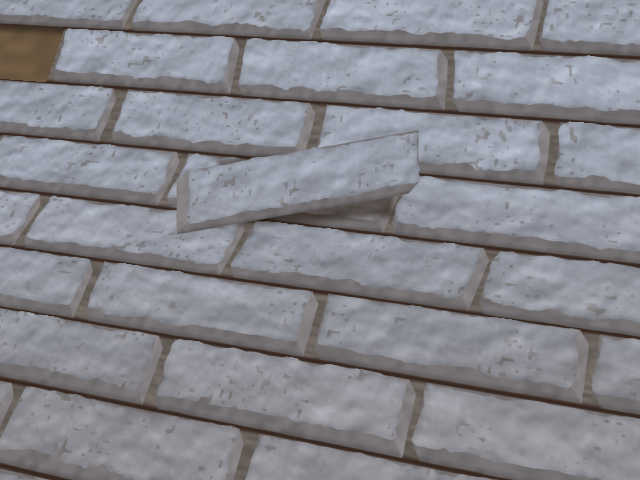
A Shadertoy shader for this texture:

```glsl
// A wall of rough split-face stone in half-bond courses, seen at a slant, with
// one loose stone lying across it and one stone missing at the upper left.
// A projective map gives wall coordinates; each cell extrudes a noisy face.

#define BRICK_LENGTH 3.6   // brick length in course heights
#define SIDE vec2(0.13, 0.17)  // visible right and lower sides
#define ROW_SHEAR 0.06     // lean of the joints inside a course
#define TOP_SHIFT 0.21     // extra stagger of the uppermost course
#define RELIEF 0.62        // contrast of the stone surface
#define STONE_COOL vec3(0.61, 0.635, 0.685)
#define STONE_WARM vec3(0.56, 0.56, 0.585)
#define SIDE_COLOR vec3(0.45, 0.435, 0.44)
#define JOINT_COLOR vec3(0.39, 0.36, 0.34)
#define CREVICE_COLOR vec3(0.21, 0.15, 0.12)
#define BARE_WALL vec3(0.42, 0.345, 0.26)

float hash(vec2 p) {
    return fract(sin(dot(p, vec2(127.1, 311.7))) * 43758.5453);
}

float noise(vec2 p) {
    vec2 i = floor(p), f = fract(p);
    f = f * f * (3.0 - 2.0 * f);
    return mix(mix(hash(i), hash(i + vec2(1, 0)), f.x),
               mix(hash(i + vec2(0, 1)), hash(i + vec2(1, 1)), f.x), f.y);
}

float stoneHeight(vec2 p) {
    float sum = 0.0, amp = 0.5;
    for (int i = 0; i < 4; i++) {
        sum += amp * noise(p);
        p = mat2(1.6, 1.2, -1.2, 1.6) * p + 7.3;
        amp *= 0.5;
    }
    return sum;
}

float sdBox(vec2 p, vec2 halfSize) {
    vec2 d = abs(p) - halfSize;
    return length(max(d, 0.0)) + min(max(d.x, d.y), 0.0);
}

// Weathered face: slopes facing up are lit, small pits are brownish
vec3 stoneFace(vec2 t, vec3 tint, float edge) {
    vec2 q = t * vec2(2.2, 3.0), lean = vec2(0.06, 0.13);
    float slope = stoneHeight(q + lean) - stoneHeight(q - lean);
    float pits = smoothstep(0.70, 0.9, noise(t * 15.0)) * smoothstep(0.35, 0.7, noise(t * 2.5));
    vec3 c = tint * (1.0 + RELIEF * slope + 0.05 * (noise(t * 1.3) - 0.5));
    c *= 1.0 - pits * vec3(0.15, 0.18, 0.22);
    return c * mix(0.93, 1.0, smoothstep(0.0, -0.09, edge));
}

// Stone block: a face at t = 0 extruded along side
vec3 paintBrick(vec3 under, vec2 t, vec2 halfSize, vec2 side, vec2 seed, vec3 tint, float aa) {
    float rough = 0.09 * (noise(t * 3.5 + seed) - 0.5) + 0.04 * (noise(t * 11.0 + seed) - 0.5);
    float face = sdBox(t, halfSize - 0.07) - 0.06 + rough;

    vec2 dir = normalize(side);
    float across = abs(t.x * dir.y - t.y * dir.x) - dot(halfSize, abs(dir.yx));
    float body = max(sdBox(t - 0.5 * side, halfSize + 0.5 * abs(side)), across) + 0.15 * rough;

    // lower side is darker than the end
    float below = (t.y - halfSize.y) / side.y;
    float beyond = (t.x - halfSize.x * sign(side.x)) / side.x;
    float lower = smoothstep(-0.25, 0.25, below - beyond);
    vec3 sideColor = SIDE_COLOR * mix(1.13, 1.0, lower);
    sideColor *= 0.92 + 0.16 * noise(t * 9.0 + seed);
    sideColor *= 1.0 - 0.16 * lower * smoothstep(0.5, 1.0, below);

    vec3 c = mix(under, sideColor, smoothstep(aa, -aa, body));
    return mix(c, stoneFace(t + seed, tint, face), smoothstep(aa, -aa, face));
}

void mainImage(out vec4 fragColor, in vec2 fragCoord) {
    vec2 uv = fragCoord / iResolution.xy;
    vec2 q = vec2(uv.x, 0.75 * (1.0 - uv.y));
    vec3 tint = mix(STONE_WARM, STONE_COOL, smoothstep(0.1, 0.75, uv.y));

    // Canvas to wall: x counts bricks, y counts courses downwards
    mat3 wallToCanvas = mat3(0.2733, 0.01135, -0.0738,
                             -0.0602, 0.0755, -0.0281,
                             0.3815, 0.0586, 1.0);
    vec3 m = inverse(wallToCanvas) * vec3(q, 1.0);
    vec2 wall = m.xy / m.z;
    float drift = sin(wall.y * 0.7854);
    wall -= vec2(0.08 * max(drift, 0.0), 0.15 * drift);
    float aa = 0.8 * fwidth(wall.y);

    // Cell of the half bond
    float row = floor(wall.y), v = wall.y - row;
    float along = wall.x - 0.5 * mod(row, 2.0) - ROW_SHEAR * v;
    if (row < 0.0) along += TOP_SHIFT;
    vec2 id = vec2(floor(along), row);
    vec2 local = vec2((along - id.x) * BRICK_LENGTH, v);
    vec2 seed = 40.0 * vec2(hash(id), hash(id + 17.3));

    // Joints, darkest between the courses
    float crevice = smoothstep(0.07, 0.0, min(v, 1.0 - v));
    vec3 color = mix(JOINT_COLOR * (0.9 + 0.3 * noise(wall * 20.0)), CREVICE_COLOR, crevice);

    // Wall stones, save the missing one
    if (id == vec2(-2.0, 0.0)) {
        color = BARE_WALL * (0.9 + 0.2 * noise(wall * vec2(12.0, 5.0)));
        color *= mix(0.55, 1.0, smoothstep(0.0, 0.2, v));
    } else {
        float gap = mix(0.05, 0.17, hash(id + 5.1));
        vec2 halfSize = vec2(0.5 * (BRICK_LENGTH - gap - SIDE.x), 0.39);
        vec2 center = vec2(0.5 * gap + halfSize.x, 0.41 + 0.02 * (hash(id + 9.7) - 0.5));
        color = paintBrick(color, local - center, halfSize, SIDE, seed,
                           tint * (0.97 + 0.06 * hash(id + 3.3)), aa);
    }

    // Loose stone and the shadow under it
    vec2 loose = (q - vec2(0.473, 0.276)) * 10.5;
    loose.y += 0.176 * loose.x;
    float shadow = sdBox(loose - vec2(0.05, 0.2 + 0.13 * loose.x), vec2(1.4, 0.5));
    color *= mix(vec3(1.0), vec3(0.55, 0.49, 0.44), smoothstep(0.14, -0.08, shadow));
    color = paintBrick(color, loose, vec2(1.9, 0.43), vec2(-0.17, 0.155), vec2(23.0, 61.0),
                       tint * 0.98, 8.4 * fwidth(q.x));

    fragColor = vec4(clamp(color, 0.0, 1.0), 1.0);
}
```
